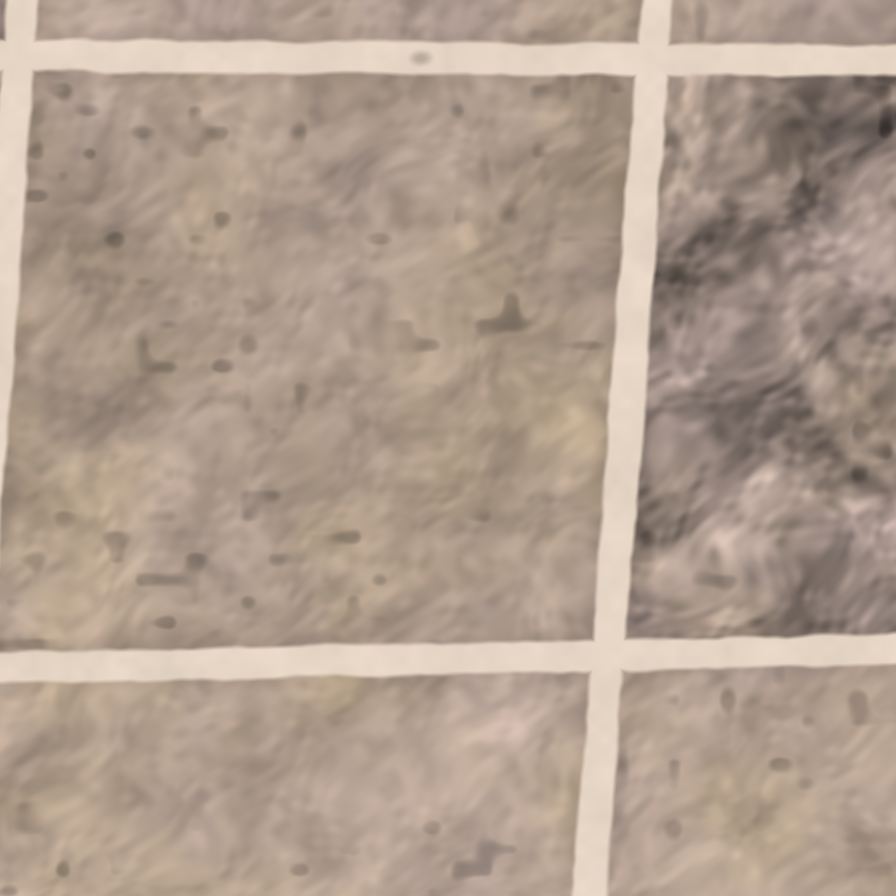
A three.js fragment shader for this texture:

```glsl
// Mottled stone floor tiles with pale, slightly slanted grout lines.
#define TILE_COLOR vec3(0.695, 0.625, 0.560)
#define GROUT_COLOR vec3(0.900, 0.835, 0.770)
#define WARM_TINT vec3(1.01, 1.00, 0.94)
#define COOL_TINT vec3(0.99, 0.98, 1.04)
#define TILE_WIDTH 0.708
#define GROUT_HALF 0.0175
#define EDGE_SOFT 0.0035
#define WOBBLE 0.004
#define CONTRAST 0.40
#define DARK_CONTRAST 0.85
#define DARK_LEVEL 0.87

varying vec2 vUv;

float hash(vec2 p) {
  vec3 q = fract(vec3(p.xyx) * 0.1031);
  q += dot(q, q.yzx + 33.33);
  return fract((q.x + q.y) * q.z);
}

float noise(vec2 p) {
  vec2 i = floor(p), f = fract(p);
  f = f * f * (3.0 - 2.0 * f);
  return mix(mix(hash(i), hash(i + vec2(1.0, 0.0)), f.x),
             mix(hash(i + vec2(0.0, 1.0)), hash(i + vec2(1.0)), f.x), f.y);
}

// Signed mottling: broad clouds down to short diagonal flakes.
float mottle(vec2 p) {
  vec2 warp = vec2(noise(p * 15.0), noise(p * 15.0 + 37.0)) - 0.5;
  p += 0.03 * warp;
  vec2 flake = vec2(0.8 * p.x + 0.6 * p.y, 0.8 * p.y - 0.6 * p.x);
  float sum = 0.0, amp = 0.36, freq = 9.0;
  for (int i = 0; i < 4; i++) {
    sum += amp * (noise(flake * freq * vec2(0.8, 1.2) + float(i) * 19.0) - 0.5);
    freq *= 2.1;
    amp *= 0.95;
  }
  return sum;
}

// Stone surface of the tile with the given cell index.
vec3 stone(vec2 uv, vec2 cell) {
  vec2 p = uv + 3.7 * (cell + 8.0);
  float dark = 1.0 - step(0.5, mod(cell.x + 2.0 * cell.y, 5.0));
  float tone = 1.0 + 0.04 * (hash(cell + 21.0) - 0.5) + 0.06 * (0.45 - uv.y);
  tone *= mix(1.0, DARK_LEVEL, dark);
  tone += mottle(p) * mix(CONTRAST, DARK_CONTRAST, dark);

  // Sparse dark pits
  float pit = smoothstep(0.73, 0.95, noise(p * vec2(34.0, 42.0) + 71.0));
  tone -= 0.19 * pit * smoothstep(0.3, 0.65, noise(p * 9.0 + 13.0));

  float hue = noise(p * 7.0 + 5.0) * 0.7 + noise(p * 25.0 + 9.0) * 0.3;
  hue = clamp(hue + 0.3 * dark, 0.0, 1.0);
  return TILE_COLOR * tone * mix(WARM_TINT, COOL_TINT, hue);
}

void main() {
  vec2 uv = vUv;

  // Grid with leaning columns and slightly converging rows
  float rowHeight = 0.683 - 0.026 * uv.x;
  vec2 grid = vec2((uv.x - 0.658 - 0.076 * uv.y) / TILE_WIDTH,
                   (uv.y - 0.255 - 0.020 * uv.x) / rowHeight);
  vec2 cell = floor(grid);
  vec2 size = vec2(TILE_WIDTH, rowHeight);
  vec2 lineDist = abs(fract(grid + 0.5) - 0.5) * size;

  // Uneven grout edge, widest halfway up each tile side
  float bulge = 0.0025 * (1.0 - 2.0 * abs(fract(grid.y) - 0.5));
  float rough = noise(uv * 24.0 + cell * 11.0) + 0.4 * noise(uv * 75.0) - 0.7;
  float edge = min(lineDist.x - bulge, lineDist.y) - GROUT_HALF + WOBBLE * rough;
  float groutMask = 1.0 - smoothstep(-EDGE_SOFT, EDGE_SOFT, edge);

  // Tile with a faint shadow beside the joint
  vec3 tile = stone(uv, cell);
  tile *= 1.0 - 0.06 * (1.0 - smoothstep(0.0, 0.022, edge));

  // Grout grain and a small stain on alternate rows
  float grain = 0.6 * noise(uv * 22.0 + 50.0) + 0.4 * noise(uv * 80.0) - 0.5;
  vec3 grout = GROUT_COLOR * (1.0 + 0.07 * grain);
  vec2 stainOffset = vec2((fract(grid.x) - 0.634) * TILE_WIDTH, lineDist.y);
  float stain = 1.0 - smoothstep(0.002, 0.014, length(stainOffset * vec2(0.8, 1.2)));
  grout *= 1.0 - 0.2 * stain * mod(floor(grid.y + 0.5), 2.0);

  gl_FragColor = vec4(mix(tile, grout, groutMask), 1.0);
}
```
